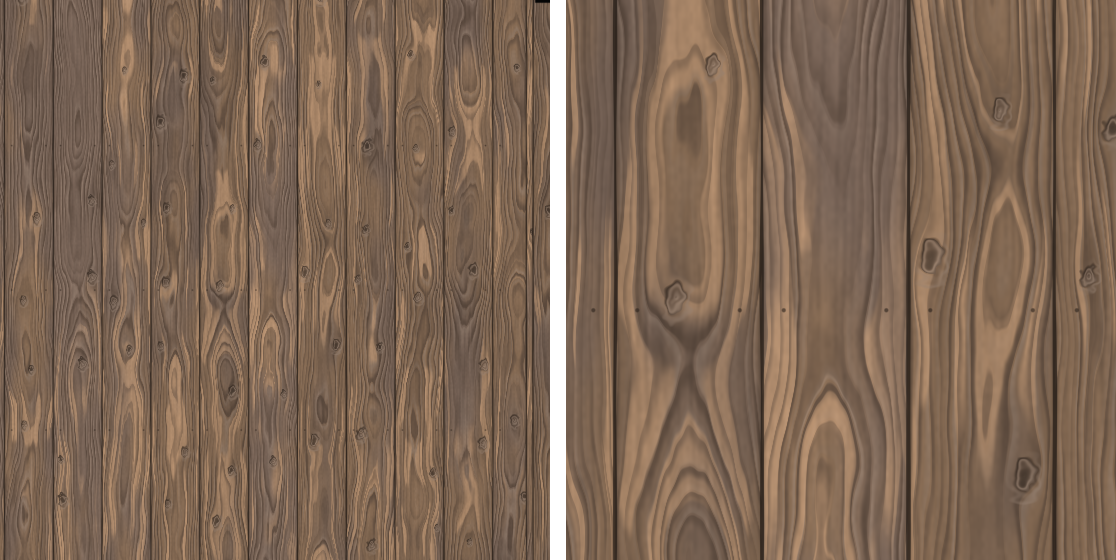
Left, the full canvas; right, a detail of the centre.
Write a WebGL 1 fragment shader that draws this texture.

```glsl
precision highp float;
// Wall of upright weathered boards: ring contours of a sliced trunk give long
// flame grain, knots push the grain aside, and noise adds stain and fibres.
// Seams, rows of nails and a narrow batten at the right complete the wall.
uniform vec2 u_resolution;

const float PITCH = 0.0888;
const float FIRST_SEAM = 0.008;
const float BATTEN_LEFT = 0.957;
const float BATTEN_RIGHT = 0.969;
const float KNOT_SPACING = 0.135;

const vec3 GREY_BROWN = vec3(0.455, 0.378, 0.33);
const vec3 WARM_BROWN = vec3(0.515, 0.41, 0.32);
const vec3 DARK_BROWN = vec3(0.33, 0.265, 0.22);
const vec3 TAN = vec3(0.72, 0.57, 0.44);
const vec3 PALE_GREY = vec3(0.58, 0.50, 0.44);
const vec3 SHADOW = vec3(0.16, 0.125, 0.10);

float hash(vec2 p) {
  p = fract(p * vec2(0.1031, 0.1137));
  p += dot(p, p.yx + 33.33);
  return fract((p.x + p.y) * p.x * 17.31);
}

float noise(vec2 p) {
  vec2 i = floor(p), f = fract(p);
  f = f * f * (3.0 - 2.0 * f);
  float low = mix(hash(i), hash(i + vec2(1.0, 0.0)), f.x);
  float high = mix(hash(i + vec2(0.0, 1.0)), hash(i + 1.0), f.x);
  return mix(low, high, f.y);
}

float fbm(vec2 p) {
  return 0.55 * noise(p) + 0.3 * noise(p * 2.1 + 17.0) + 0.15 * noise(p * 4.3 + 41.0);
}

// Board number, position across the board (0..1), distance to nearest seam
vec3 boardAt(float x) {
  float t = (x - FIRST_SEAM) / PITCH;
  vec3 board = vec3(floor(t), fract(t), min(fract(t), 1.0 - fract(t)) * PITCH);
  if (x > 0.94) board.z = min(abs(x - BATTEN_LEFT), abs(x - BATTEN_RIGHT));
  if (x > BATTEN_LEFT) board.xy = vec2(11.0, (x - BATTEN_LEFT) / PITCH);
  if (x > BATTEN_RIGHT) board.xy = vec2(12.0, (x - BATTEN_RIGHT) / PITCH);
  return board;
}

// Knot centre (across, up) and radius; radius is zero where there is none
vec3 knotAt(float seed, float cell) {
  vec2 k = vec2(seed, cell + 50.0);
  float across = mix(0.14, 0.86, hash(k + 3.0));
  float up = (cell + mix(0.15, 0.85, hash(k + 11.0))) * KNOT_SPACING;
  float radius = mix(0.004, 0.0085, hash(k + 23.0)) * step(0.2, hash(k + 37.0));
  return vec3(across, up, radius);
}

// Ring coordinate where a wavering plane slices the trunk
float trunkRings(float u, float y, float seed) {
  float centre = 0.5 + 0.5 * (fbm(vec2(seed, y * 4.0)) - 0.5);
  float depth = 0.5 * fbm(vec2(seed + 5.3, y * 4.5 + seed));
  float warp = fbm(vec2(u * 4.0 + seed, y * 9.0)) - 0.5;
  return length(vec2(u - centre, depth)) * 19.0 + warp * 2.2;
}

// Two nails per board in three rows
float nailDistance(float u, float y) {
  float rowGap = min(abs(y - 0.74), min(abs(y - 0.482), abs(y - 0.232)));
  return length(vec2((abs(u - 0.5) - 0.35) * PITCH, rowGap));
}

void main() {
  vec2 p = gl_FragCoord.xy / u_resolution;
  float px = 1.0 / u_resolution.y;
  vec3 board = boardAt(p.x);
  float u = board.y;
  float seed = board.x * 13.7 + 29.0;

  // Bend the grain round the knots and keep the nearest one
  float bentU = u, nearest = 9.0, knotRadius = 0.01, halo = 0.0, light = 0.0, tone = 0.0;
  for (int i = -1; i <= 1; i++) {
    vec3 knot = knotAt(seed, floor(p.y / KNOT_SPACING) + float(i));
    if (knot.z > 0.0) {
      vec2 d = vec2((u - knot.x) * PITCH, p.y - knot.y) / knot.z;
      float pull = exp(-dot(d * vec2(0.5, 0.2), d * vec2(0.5, 0.2)));
      bentU = mix(bentU, knot.x, 0.8 * pull);
      halo = max(halo, pull);
      float e = length(d * vec2(1.1, 0.75)) + 0.7 * (noise(d * 1.6 + seed) - 0.5);
      if (e < nearest) {
        nearest = e;
        knotRadius = knot.z;
        light = dot(normalize(d + 0.001), vec2(0.7, -0.7));
        tone = hash(vec2(knot.y * 91.0, seed));
      }
    }
  }

  // Stain patches: greyer at upper left, warmer through the middle
  float stain = fbm(vec2(u * 1.6 + seed, p.y * 5.0));
  float warmth = stain + 0.3 * (hash(vec2(seed, 7.0)) - 0.5);
  warmth += 0.2 * exp(-8.0 * (p.x - 0.62) * (p.x - 0.62)) - 0.2 * p.y * (1.0 - p.x);
  vec3 color = mix(GREY_BROWN, WARM_BROWN, smoothstep(0.3, 0.7, warmth));

  // Growth rings: narrow grooves, each beside a thin raised edge
  float rings = trunkRings(bentU, p.y, seed);
  float phase = fract(rings);
  float strength = smoothstep(0.2, 0.75, noise(vec2(rings * 0.8 + seed, p.y * 9.0)));
  float groove = smoothstep(0.45, 0.85, phase) * smoothstep(1.0, 0.9, phase);
  float ridge = smoothstep(0.0, 0.1, phase) * smoothstep(0.45, 0.12, phase);
  color = mix(color, DARK_BROWN, (0.2 + 0.5 * strength) * groove);
  color = mix(color, PALE_GREY, (0.1 + 0.4 * strength) * ridge);

  // Sparse worn streaks that follow the rings with crisp sides
  float streak = noise(vec2(rings * 1.1 + seed * 2.0, p.y * 8.0 + seed));
  float worn = smoothstep(0.66, 0.77, streak) * smoothstep(0.3, 0.55, warmth + 0.04);
  color = mix(color, TAN, 0.72 * worn * (1.0 - 0.5 * groove));
  float stained = smoothstep(0.27, 0.17, streak);
  color = mix(color, DARK_BROWN, 0.3 * stained);

  // Hairline grain, short fibres and slow changes of tone
  float hairline = noise(vec2(bentU * 34.0 + rings * 0.6, p.y * 7.0 + seed));
  float fibre = noise(vec2(p.x * 380.0, p.y * 40.0 + seed));
  float speck = noise(p * vec2(430.0, 260.0));
  color *= 0.9 + 0.1 * hairline + 0.06 * fibre + 0.05 * speck + 0.1 * (stain - 0.5);
  color *= 0.965 + 0.07 * hash(vec2(seed, 19.0)) - 0.06 * halo;

  // Uneven knots: dull wood, broken rim, one lit side, sometimes a dark heart
  float soft = 0.7 * px / knotRadius;
  float inside = 1.0 - smoothstep(1.0 - soft, 1.0 + soft, nearest);
  vec3 knotColor = mix(DARK_BROWN, PALE_GREY, 0.5 + 0.25 * sin(nearest * 11.0) + 0.2 * light);
  knotColor = mix(knotColor, SHADOW, 0.8 * step(0.55, tone) * smoothstep(0.7, 0.2, nearest));
  color = mix(color, knotColor, 0.7 * inside);
  float rim = smoothstep(0.2 + soft, 0.0, abs(nearest - 1.0));
  color = mix(color, SHADOW, rim * (0.3 - 0.25 * light));
  float lip = smoothstep(0.3 + soft, 0.0, abs(nearest - 1.4));
  color = mix(color, PALE_GREY, lip * (0.25 + 0.25 * light));

  // Nails, seams with rounded edges, and the dark gap in the top corner
  float nail = smoothstep(0.0012 + px, 0.0012 - px, nailDistance(u, p.y));
  color = mix(color, SHADOW, 0.6 * nail * step(board.x, 10.5));
  float seamWidth = 0.0004 + 0.0012 * noise(vec2(seed, p.y * 14.0));
  color *= 1.0 - 0.16 * smoothstep(0.004, 0.0, board.z);
  color = mix(color, SHADOW, 0.8 * smoothstep(seamWidth + 0.7 * px, seamWidth - 0.7 * px, board.z));
  vec2 gap = smoothstep(vec2(-px), vec2(px), p - vec2(0.973, 0.995));
  color = mix(color, vec3(0.02), gap.x * gap.y);

  gl_FragColor = vec4(color, 1.0);
}
```
